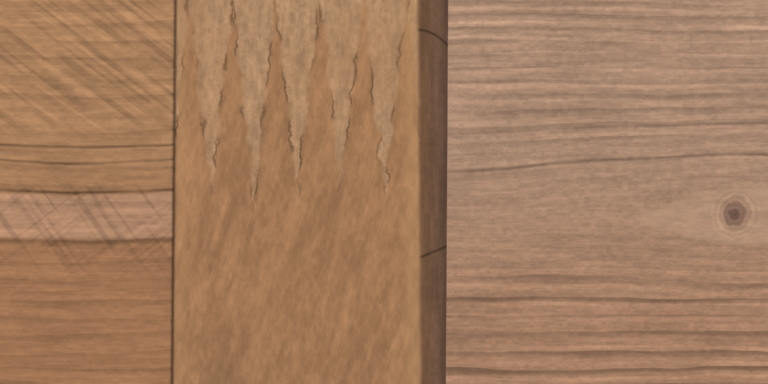
Reproduce this texture procedurally as a Shadertoy shader.

```glsl
float hash(vec2 p) {
  vec3 q = fract(p.xyx * 0.1031);
  q += dot(q, q.yzx + 33.33);
  return fract((q.x + q.y) * q.z);
}

float noise(vec2 p) {
  vec2 i = floor(p), f = fract(p);
  f = f * f * (3.0 - 2.0 * f);
  return mix(mix(hash(i), hash(i + vec2(1, 0)), f.x),
             mix(hash(i + vec2(0, 1)), hash(i + 1.0), f.x), f.y);
}

// Signed fractal noise
float fbm(vec2 p) {
  float sum = 0.0, amp = 0.5;
  for (int i = 0; i < 4; i++) {
    sum += amp * (noise(p) - 0.5);
    p = p * 2.03 + 17.3;
    amp *= 0.6;
  }
  return sum;
}

float line(float d, float width) {
  return exp(-d * d / (width * width));
}

// Line of varying strength
float grain(vec2 p, float d, float width) {
  return line(d, width) * (0.35 + 0.9 * noise(p * vec2(11, 30)));
}

// Slanted saw marks
float scratches(vec2 p, float angle, float density) {
  float c = cos(angle), s = sin(angle);
  vec2 q = vec2(c * p.x + s * p.y, c * p.y - s * p.x);
  return smoothstep(0.5, 0.95, noise(q * vec2(6, density)));
}

// Thin broken growth rings
float rings(vec2 p, float g, float count) {
  float u = g * count + 0.9 * fbm(vec2(p.x * 1.5, g * 9.0));
  float f = fract(u);
  float late = smoothstep(0.5, 0.88, f) * (1.0 - smoothstep(0.9, 1.0, f));
  return late * (0.2 + 1.1 * noise(vec2(p.x * 5.0, floor(u) * 3.7)));
}

vec3 leftPlank(vec2 p) {
  float y = p.y + 0.008 * sin(p.x * 7.0) + 0.012 * fbm(p * vec2(5, 9));
  vec3 col = mix(vec3(0.62, 0.45, 0.325), vec3(0.67, 0.505, 0.365), smoothstep(0.3, 0.65, y));
  float pale = smoothstep(0.376, 0.388, y) * (1.0 - smoothstep(0.49, 0.505, y));
  col = mix(col, vec3(0.71, 0.545, 0.43), pale * 0.9);

  // Horizontal grain
  col *= 1.0 + 0.2 * fbm(p * vec2(6, 80)) + 0.1 * fbm(p * 6.0);
  col *= 1.0 + 0.13 * fbm(p * vec2(60, 110)) - 0.07 * rings(p, y, 21.0);
  col *= 1.0 - 0.3 * grain(p, y - 0.625, 0.004) - 0.25 * grain(p, y - 0.583, 0.004);
  col *= 1.0 - 0.28 * grain(p, y - 0.505, 0.0045) - 0.18 * grain(p, y - 0.376, 0.008);

  // Saw marks
  float upper = smoothstep(0.62, 0.72, y);
  float middle = smoothstep(0.26, 0.38, y) * (1.0 - smoothstep(0.5, 0.54, y));
  col *= 1.0 - 0.11 * upper * scratches(p, -0.65, 110.0);
  col *= 1.0 + 0.08 * upper * scratches(p + 3.0, -0.6, 90.0);
  col *= 1.0 - 0.1 * middle * scratches(p, -0.95, 120.0);
  return col * (1.0 - 0.07 * middle * scratches(p, 0.65, 130.0));
}

vec3 jointedPlank(vec2 p, float left, float right, float px) {
  vec3 col = mix(vec3(0.615, 0.455, 0.325), vec3(0.645, 0.475, 0.335), p.y);
  col *= 1.0 + 0.22 * fbm(vec2((p.x - 0.3 * p.y) * 45.0, p.y * 9.0));
  col *= 1.0 + 0.16 * fbm(p * vec2(90, 50)) + 0.12 * fbm(p * vec2(8, 4));

  // Pale tapering fingers
  float cell = floor((p.x - 0.549) / 0.113 + 0.5);
  float tip = 0.47 + 0.03 * hash(vec2(cell, 4));
  float offset = p.x - 0.549 - cell * 0.113 + 0.022 * fbm(p * vec2(14, 20));
  float d = abs(offset) - (p.y - tip) * 0.112 + 0.016 * fbm(p * vec2(50, 28));
  float finger = 1.0 - smoothstep(-0.006 - px, 0.004 + px, d);
  vec3 pale = vec3(0.695, 0.55, 0.42) * (1.0 + 0.28 * fbm(p * vec2(80, 18)) + 0.22 * fbm(p * 75.0));
  col = mix(col, pale, finger * (0.55 + 0.35 * noise(p * vec2(12, 6))));
  float edge = line(d, 0.0035) * smoothstep(tip - 0.02, tip + 0.03, p.y);
  col *= 1.0 - 0.26 * edge * smoothstep(0.35, 0.9, noise(vec2(cell * 9.0 + sign(offset), p.y * 24.0)));

  // Worn golden rims
  float rim = line(p.x - right + 0.018, 0.024) + 0.5 * line(p.x - left - 0.018, 0.012);
  return mix(col, vec3(0.69, 0.53, 0.37) * (1.0 + 0.25 * fbm(p * vec2(60, 25))), 0.6 * min(rim, 1.0));
}

vec3 sideFace(vec2 p, float left, float right) {
  float t = (p.x - left) / (right - left);
  vec3 col = mix(vec3(0.445, 0.325, 0.24), vec3(0.42, 0.32, 0.26), t);
  col *= 1.0 + 0.22 * fbm(p * vec2(80, 8)) + 0.12 * fbm(p * 80.0);
  float cracks = line(p.y - 0.922 + 0.04 * t * t, 0.004) + line(p.y - 0.33 - 0.028 * t, 0.004);
  return col * (1.0 - 0.3 * cracks) * (1.0 - 0.15 * line(t - 1.0, 0.2));
}

vec3 knottyPlank(vec2 p, float px) {
  vec2 k = p - vec2(1.914, 0.443);
  float bulge = exp(-k.x * k.x * 18.0 - k.y * k.y * 22.0);
  float g = p.y - 0.03 * bulge * k.y / (abs(k.y) + 0.05) + 0.01 * fbm(p * vec2(3, 6));
  g += 0.03 * (1.0 - smoothstep(1.16, 1.6, p.x)) * line(g - 0.56, 0.13);
  vec3 col = mix(vec3(0.635, 0.485, 0.385), vec3(0.66, 0.53, 0.44), smoothstep(0.1, 0.65, p.y));
  col *= 1.0 + 0.2 * fbm(vec2(p.x * 7.0, g * 95.0)) + 0.12 * fbm(p * 4.0);
  col *= 1.0 + 0.17 * fbm(p * vec2(70, 120));
  float low = 1.0 - smoothstep(0.28, 0.36, g), high = smoothstep(0.55, 0.64, g);
  col *= 1.0 - 0.2 * low * rings(p, g, 21.0) - 0.1 * high * rings(p, g, 29.0);
  col *= 1.0 + 0.1 * (low + high) * rings(p, g + 0.015, 25.0);
  col *= 1.0 - 0.25 * grain(p, g - 0.583, 0.0045) - 0.16 * grain(p, g - 0.67, 0.004);

  // Pale pointed halo
  float t = clamp((p.x - 1.635) / 0.28, 0.0, 1.3);
  float d = abs(p.y - 0.432 - 0.006 * t) - 0.077 * t * (1.6 - 0.6 * t) + 0.02 * fbm(p * 28.0);
  float halo = (1.0 - smoothstep(-0.012 - px, 0.006 + px, d)) * smoothstep(0.0, 0.08, t);
  col = mix(col, vec3(0.7, 0.565, 0.465) * (1.0 + 0.22 * fbm(p * vec2(25, 70))), halo * 0.75);

  // Knot with soft rings
  float r = length(k) + 0.02 * fbm(p * 35.0);
  col = mix(col, vec3(0.5, 0.385, 0.33), 0.8 - 0.8 * smoothstep(0.02, 0.046, r));
  col *= 1.0 + 0.06 * sin(r * 420.0) * (1.0 - smoothstep(0.03, 0.08, r));
  return col * (1.0 - 0.25 * line(r, 0.012));
}

void mainImage(out vec4 fragColor, in vec2 fragCoord) {
  vec2 p = fragCoord / iResolution.xy * vec2(2, 1);
  float px = 1.0 / iResolution.y;
  float seam = mix(0.448, 0.457, p.y);
  float corner = mix(1.096, 1.089, p.y) + 0.006 * fbm(vec2(p.y * 14.0, 7));
  float gap = mix(1.161, 1.167, p.y);
  vec3 col = leftPlank(p);
  col = mix(col, jointedPlank(p, seam, corner, px), smoothstep(-px, px, p.x - seam));
  col = mix(col, sideFace(p, corner, gap), smoothstep(-0.005 - px, 0.005 + px, p.x - corner));
  col = mix(col, knottyPlank(p, px), smoothstep(-px, px, p.x - gap));
  fragColor = vec4(col * (1.0 - 0.42 * line(p.x - seam, 0.0045)), 1.0);
}
```
